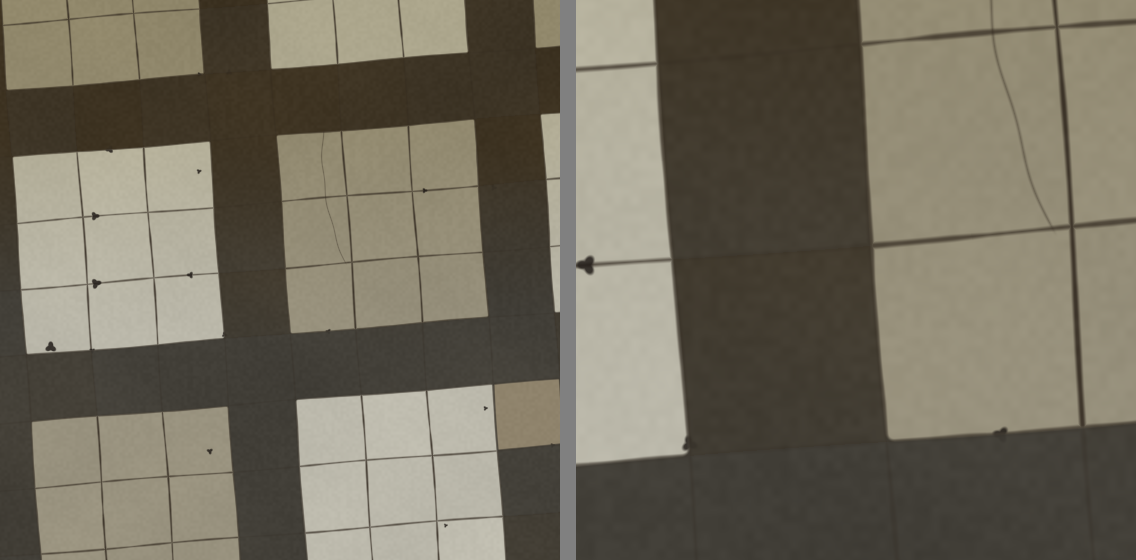
Left: the whole. Right: its middle third, enlarged.
This texture is drawn by a WebGL 1 fragment shader. Its source:

```glsl
precision highp float;
// Worn floor tiles: three-by-three blocks, alternately pale and tan, divided by dark bands.
// A slightly turned grid gives tiles and blocks; distance functions draw the joints, and
// cellular noise scatters chips, while layered sines bend the edges and vary the light.
uniform vec2 u_resolution;

const vec3 PALE = vec3(0.725, 0.715, 0.645);
const vec3 TAN = vec3(0.590, 0.565, 0.475);
const vec3 WARM_DARK = vec3(0.240, 0.198, 0.130);
const vec3 COOL_DARK = vec3(0.262, 0.250, 0.222);
const vec3 GROUT = vec3(0.180, 0.145, 0.110);
const vec3 CHIP = vec3(0.130, 0.110, 0.095);

float hash(vec2 p) {
  return fract(sin(dot(p, vec2(127.1, 311.7))) * 4375.54);
}

float valueNoise(vec2 p) {
  vec2 i = floor(p), f = fract(p);
  f = f * f * (3.0 - 2.0 * f);
  float low = mix(hash(i), hash(i + vec2(1.0, 0.0)), f.x);
  float high = mix(hash(i + vec2(0.0, 1.0)), hash(i + 1.0), f.x);
  return mix(low, high, f.y);
}

float waves(vec2 p) {
  return 0.5 * sin(p.x * 1.3 + 2.0 * sin(p.y * 0.9)) + 0.3 * sin(p.y * 2.3 - p.x)
       + 0.2 * sin(p.x * 4.1 + p.y * 3.3);
}

float boxDistance(vec2 p, float halfSize, float radius) {
  vec2 d = abs(p) - halfSize + radius;
  return length(max(d, 0.0)) + min(max(d.x, d.y), 0.0) - radius;
}

float cover(float dist, float soft) {
  return 1.0 - smoothstep(-soft, soft, dist);
}

// Canvas position to tile units; the origin is the corner of a block.
vec2 toTiles(vec2 uv) {
  vec2 p = uv - vec2(0.5182, 0.4036);
  return vec2(8.424 * p.x + 0.606 * p.y, 8.417 * p.y - 0.685 * p.x);
}

// Each joint bends a little on its own.
vec2 bendJoints(vec2 q) {
  vec2 line = floor(q + 0.5);
  return q + 0.011 * sin(q.yx * vec2(2.1, 1.8) + line * 1.7);
}

// Distance to the nearest chip; most chips sit on a joint.
float chipDistance(vec2 q) {
  float nearest = 1.0;
  vec2 home = floor(q);
  for (int y = -1; y <= 1; y++) {
    for (int x = -1; x <= 1; x++) {
      vec2 cell = home + vec2(float(x), float(y));
      vec2 spot = vec2(hash(cell + 3.1), hash(cell + 7.7));
      spot.y *= step(0.7, hash(cell + 5.3));
      float worn = 1.0 - smoothstep(1.2, 3.0, length(cell - vec2(-3.5, 1.4)));
      float present = step(hash(cell + 9.2), mix(0.30, 0.75, worn));
      float size = mix(0.022, 0.075, hash(cell + 1.9) * (0.35 + 0.65 * worn));
      vec2 d = q - cell - spot;
      float ragged = 1.0 + 0.3 * sin(3.0 * atan(d.y, d.x + 0.0001) + 9.0 * spot.x);
      nearest = min(nearest, mix(1.0, length(d) - size * ragged, present));
    }
  }
  return nearest;
}

// A hairline crack running down one block.
float crackMask(vec2 q, float soft) {
  float rise = q.y - 2.4;
  float path = 0.67 + 0.12 * rise * rise + 0.012 * sin(q.y * 9.0);
  float span = smoothstep(0.95, 1.05, q.y) * cover(q.y - 3.0, soft);
  return cover(abs(q.x - path) - 0.004, soft) * span;
}

void main() {
  vec2 uv = gl_FragCoord.xy / u_resolution;
  float soft = 0.009 + 4.5 / u_resolution.y;
  vec2 flatTiles = toTiles(uv);
  vec2 q = bendJoints(flatTiles);
  vec2 tile = floor(q);
  vec2 block = floor((q + 0.5) / 4.0);
  float tileTone = hash(tile + 0.5) - 0.5;

  // Dark bands: warm above, cool below, each tile a little different.
  float cool = 1.0 - smoothstep(0.33, 0.82, uv.y);
  vec3 dark = mix(WARM_DARK, COOL_DARK, clamp(cool + 0.45 * tileTone, 0.0, 1.0));
  dark *= 1.0 + 0.06 * waves(q * 0.8);

  // Blocks alternate; one stray tan tile lies in a band.
  float odd = mod(block.x + block.y, 2.0);
  vec3 light = mix(TAN, PALE, odd) * (1.0 + 0.04 * (hash(block + 2.3) - 0.5));
  light *= mix(vec3(1.02, 1.02, 1.05), vec3(0.95, 0.93, 0.87), smoothstep(0.3, 1.0, uv.y));
  light *= 1.0 + 0.035 * tileTone + 0.015 * waves(q * 1.5);
  float blockMask = cover(boxDistance(mod(q + 0.5, 4.0) - 2.0, 1.495, 0.04), soft);
  float strayMask = cover(boxDistance(q - vec2(3.5, -1.5), 0.485, 0.02), soft);
  vec3 color = mix(dark, light, blockMask);
  color = mix(color, TAN * vec3(0.95, 0.91, 0.89), strayMask);
  float lightMask = max(blockMask, strayMask);

  // Joints: strong between light tiles, faint between dark ones.
  vec2 gap = abs(fract(q + 0.5) - 0.5);
  float jointWidth = 0.006 + 0.009 * valueNoise(q * 5.0);
  float joint = max(cover(gap.x - jointWidth, soft), 0.8 * cover(gap.y - jointWidth, soft));
  color = mix(color, GROUT, joint * mix(0.22, 0.85, lightMask));

  // Wear, then a fine grain.
  color = mix(color, GROUT, 0.5 * crackMask(flatTiles, soft));
  color = mix(color, CHIP, 0.85 * cover(chipDistance(q), soft) * mix(0.25, 1.0, lightMask));
  color += 0.022 * (valueNoise(uv * 190.0) - 0.5);
  gl_FragColor = vec4(color, 1.0);
}
```
